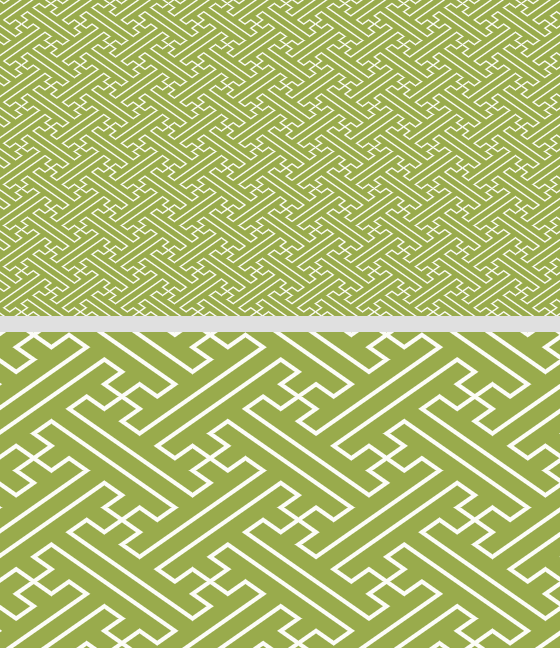
Top: the whole. Bottom: its middle third, enlarged.
Write a WebGL 1 fragment shader that draws this pattern.

```glsl
precision highp float;
// Key fret of interlocking hooked crosses in pale line on a green ground.
// A square fret is squashed onto slanted axes; each cell mirrors its
// neighbours, so every long line runs straight on into the next cross.

uniform vec2 u_resolution;

// Lengths are in canvas heights
#define REPEAT vec2(0.1861, 0.1301)
#define CENTRE vec2(0.0194, -0.0315)
#define LINE_WIDTH 0.0044
#define CELL_UNITS 5.0
#define GROUND vec3(0.60, 0.67, 0.30)
#define LINE vec3(0.99, 0.99, 0.97)

// Distance to an axis-aligned segment; square ends give mitred corners
float segmentDistance(vec2 p, vec2 from, vec2 to) {
  vec2 d = abs(p - 0.5 * (from + to)) - 0.5 * abs(to - from);
  return max(d.x, d.y);
}

// One arm: out from the cross, two bends, then a long run to the cell edge
float armDistance(vec2 p) {
  float d = segmentDistance(p, vec2(0.0), vec2(-1.0, 0.0));
  d = min(d, segmentDistance(p, vec2(-1.0, 0.0), vec2(-1.0, 1.0)));
  d = min(d, segmentDistance(p, vec2(-1.0, 1.0), vec2(-2.0, 1.0)));
  return min(d, segmentDistance(p, vec2(-2.0, 1.0), vec2(-2.0, -0.5 * CELL_UNITS)));
}

// Four arms, a quarter turn apart
float crossDistance(vec2 p) {
  float d = CELL_UNITS;
  for (int i = 0; i < 4; i++) {
    d = min(d, armDistance(p));
    p = vec2(-p.y, p.x);
  }
  return d;
}

void main() {
  vec2 p = (gl_FragCoord.xy - 0.5 * u_resolution) / u_resolution.y;

  // Slanted axes: one falls to the right, the other rises
  vec2 q = (p - CENTRE) / REPEAT;
  vec2 slant = vec2(q.x - q.y, q.x + q.y);

  // Local cell, mirrored on odd columns and rows
  vec2 cell = floor(slant + 0.5);
  vec2 local = (slant - cell) * CELL_UNITS;
  local *= 1.0 - 2.0 * mod(cell, 2.0);

  // Perpendicular height of one slanted grid unit on the canvas
  float unitHeight = REPEAT.x * REPEAT.y / (CELL_UNITS * length(REPEAT));
  float d = crossDistance(local) * unitHeight;

  float coverage = clamp(0.5 + (0.5 * LINE_WIDTH - d) * u_resolution.y, 0.0, 1.0);
  gl_FragColor = vec4(mix(GROUND, LINE, coverage), 1.0);
}
```
